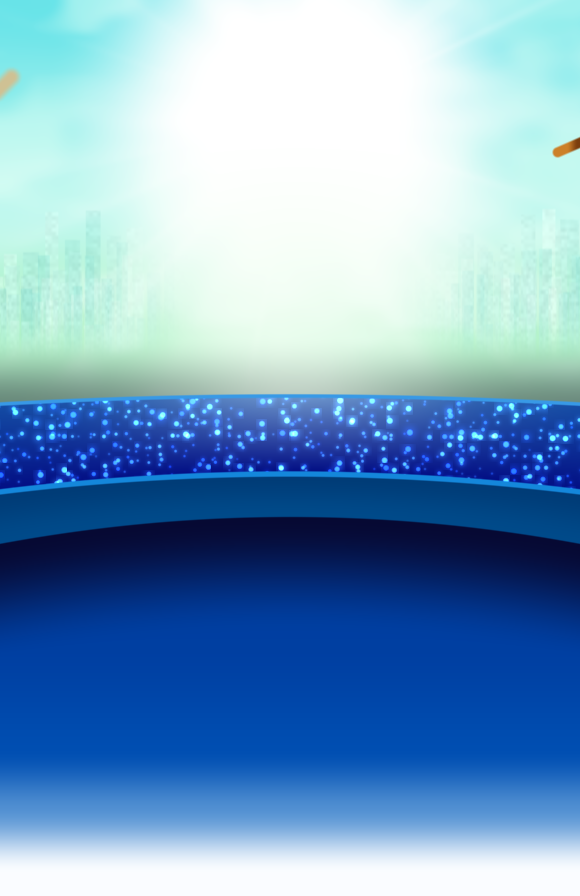
This background is drawn by a Shadertoy shader. Its source:

```glsl
// Sunburst over a pale city skyline, above a curved sparkling blue stage

const vec3 CYAN = vec3(0.40, 0.89, 0.91);
const vec3 MINT = vec3(0.73, 0.97, 0.93);
const vec3 MEADOW = vec3(0.69, 0.95, 0.78);
const vec3 HAZE = vec3(0.36, 0.47, 0.43);
const vec3 RIM = vec3(0.08, 0.53, 0.86);
const vec3 NAVY = vec3(0.025, 0.035, 0.20);
const vec3 ROYAL = vec3(0.0, 0.245, 0.63);
const vec3 GOLD = vec3(0.80, 0.50, 0.16);

float hash(vec2 p) {
    return fract(sin(dot(p, vec2(127.1, 311.7))) * 43758.5453);
}

float noise(vec2 p) {
    vec2 i = floor(p), f = fract(p);
    f = f * f * (3.0 - 2.0 * f);
    return mix(mix(hash(i), hash(i + vec2(1, 0)), f.x),
               mix(hash(i + vec2(0, 1)), hash(i + vec2(1, 1)), f.x), f.y);
}

// Angular noise that closes without a seam
float rayNoise(float turn, float count, float seed) {
    float t = turn * count, i = floor(t);
    float a = hash(vec2(mod(i, count), seed));
    float b = hash(vec2(mod(i + 1.0, count), seed));
    return mix(a, b, smoothstep(0.0, 1.0, t - i));
}

float segment(vec2 p, vec2 a, vec2 b) {
    vec2 d = b - a;
    return length(p - a - d * clamp(dot(p - a, d) / dot(d, d), 0.0, 1.0));
}

// Height of an arch with its crown at mid-width
float arch(float x, float crown, float drop) {
    float s = 2.0 * x - 1.0;
    return crown - drop * s * s;
}

float above(float y, float edge, float aa) {
    return smoothstep(-aa, aa, y - edge);
}

vec3 skyline(vec3 col, vec2 uv, float aa) {
    float side = smoothstep(0.14, 0.40, abs(uv.x - 0.51));
    for (int i = 0; i < 4; i++) {
        float k = float(i), count = 28.0 + 9.0 * k;
        float x = uv.x * count + k * 3.7, id = floor(x), f = fract(x);
        float h = hash(vec2(id, k + 2.0));
        float top = 0.715 - 0.026 * k + 0.055 * h * h;
        float width = 0.30 + 0.18 * hash(vec2(id, k + 9.0));
        float soft = count * aa * 1.5;
        float wall = 1.0 - smoothstep(width - soft, width + soft, abs(f - 0.5));
        float body = wall * (1.0 - above(uv.y, top, aa * 1.5));
        body *= smoothstep(0.59, 0.67, uv.y) * side;
        float tone = hash(vec2(id, k + 20.0));
        float panes = noise(vec2(x * 5.0, uv.y * 230.0));
        vec3 wallColor = mix(vec3(0.50, 0.86, 0.81), vec3(0.90, 1.0, 0.96), tone);
        wallColor += 0.16 * (panes - 0.5);
        col = mix(col, wallColor, body * 0.38);
    }
    return col;
}

vec3 sky(vec2 uv, vec2 p, vec2 sun, float aa) {
    vec3 col = mix(MINT, CYAN, smoothstep(0.76, 1.0, uv.y));
    col = mix(MEADOW, col, smoothstep(0.64, 0.77, uv.y));
    float cloud = noise(p * vec2(9, 15)) * 0.6 + noise(p * vec2(22, 34)) * 0.4;
    col = mix(col, vec3(0.88, 1.0, 0.96), 0.45 * smoothstep(0.4, 0.8, cloud));
    col = skyline(col, uv, aa);

    // Rays fade outward from the white core
    vec2 d = p - sun;
    float r = length(d * vec2(1.0, 0.92)), turn = atan(d.y, d.x) / 6.2831853 + 0.5;
    float rays = pow(rayNoise(turn, 34.0, 3.0), 3.0) + 0.6 * pow(rayNoise(turn, 91.0, 8.0), 5.0);
    col = mix(col, vec3(1), clamp(0.65 * rays * exp(-3.2 * r), 0.0, 0.8));
    float reach = r - 0.025 * (rayNoise(turn, 25.0, 5.0) - 0.5);
    float glow = 1.0 - smoothstep(0.11, 0.29, reach);
    col = mix(col, vec3(1), glow);
    float column = exp(-pow((uv.x - 0.51) / 0.25, 2.0));
    col = mix(col, vec3(0.96, 1.0, 0.96), 0.72 * column * (1.0 - smoothstep(0.70, 0.86, uv.y)));

    // Grey mist settles along the horizon
    float mist = 1.0 - smoothstep(0.545, 0.625, uv.y);
    return mix(col, mix(HAZE, vec3(0.70, 0.76, 0.72), column), mist * 0.88);
}

vec3 sparkles(vec2 p, float aa) {
    vec3 light = vec3(0);
    for (int i = 0; i < 4; i++) {
        float k = float(i);
        vec2 g = p * (36.0 + 15.0 * k) + k * 7.3, id = floor(g);
        float h = hash(id + k * 17.0);
        vec2 center = 0.25 + 0.5 * vec2(hash(id + 3.1), hash(id + 8.7));
        float dist = length(fract(g) - center) / (36.0 + 15.0 * k);
        float size = mix(0.0011, 0.0032, h * h);
        float dot1 = 1.0 - smoothstep(size - aa, size + aa, dist);
        float on = step(0.45, hash(id + 31.0 + k));
        light += on * (0.2 + 0.7 * h) * (dot1 + 0.25 * exp(-dist * dist / (size * size * 5.0)))
               * mix(vec3(0.12, 0.35, 0.95), vec3(0.40, 0.85, 0.95), hash(id + 12.0));
    }
    return light;
}

vec3 floorColor(float y, float edge) {
    vec3 col = mix(ROYAL, NAVY, smoothstep(-0.13, 0.0, y - edge));
    col = mix(vec3(0.0, 0.31, 0.70), col, smoothstep(0.14, 0.29, y));
    col = mix(vec3(0.34, 0.58, 0.83), col, smoothstep(0.085, 0.165, y));
    return mix(vec3(0.98, 0.99, 1.0), col, smoothstep(0.025, 0.098, y));
}

void mainImage(out vec4 fragColor, in vec2 fragCoord) {
    vec2 uv = fragCoord / iResolution.xy, p = fragCoord / iResolution.y;
    float aspect = iResolution.x / iResolution.y, aa = 1.0 / iResolution.y;
    vec3 col = sky(uv, p, vec2(0.515 * aspect, 0.865), aa);

    // Golden ribbons at the borders
    vec2 q = vec2(uv.x * 0.65, uv.y);
    float leaf = segment(q, vec2(-0.004, 0.897), vec2(0.013, 0.914));
    col = mix(col, vec3(0.86, 0.73, 0.52), 0.85 * (1.0 - smoothstep(0.003, 0.013, leaf)));
    float ribbon = segment(q, vec2(0.625, 0.830), vec2(0.655, 0.843));
    vec3 ribbonColor = mix(GOLD, vec3(0.48, 0.24, 0.05), smoothstep(0.635, 0.648, q.x));
    col = mix(col, ribbonColor, 1.0 - smoothstep(0.004, 0.007, ribbon));

    // Stage tiers, from the back to the front
    float back = arch(uv.x, 0.560, 0.009), lip = arch(uv.x, 0.474, 0.020);
    float front = arch(uv.x, 0.423, 0.030);
    float rise = clamp((uv.y - lip) / (back - lip), 0.0, 1.0);
    float shine = exp(-pow((uv.x - 0.52) / 0.30, 2.0));
    vec3 band = mix(vec3(0.01, 0.06, 0.52), mix(vec3(0.06, 0.29, 0.64), vec3(0.43, 0.59, 0.80), shine), rise);
    band += sparkles(p, aa);
    band = mix(band, vec3(0.22, 0.60, 0.90), above(uv.y, back - 0.004, aa));
    col = mix(band, col, above(uv.y, back, aa));
    vec3 step1 = mix(vec3(0.0, 0.29, 0.54), vec3(0.0, 0.23, 0.46), smoothstep(front, lip, uv.y));
    step1 = mix(step1, RIM, above(uv.y, lip - 0.006, aa));
    col = mix(step1, col, above(uv.y, lip, aa));
    col = mix(floorColor(uv.y, front), col, above(uv.y, front, aa));
    fragColor = vec4(clamp(col, 0.0, 1.0), 1.0);
}
```
